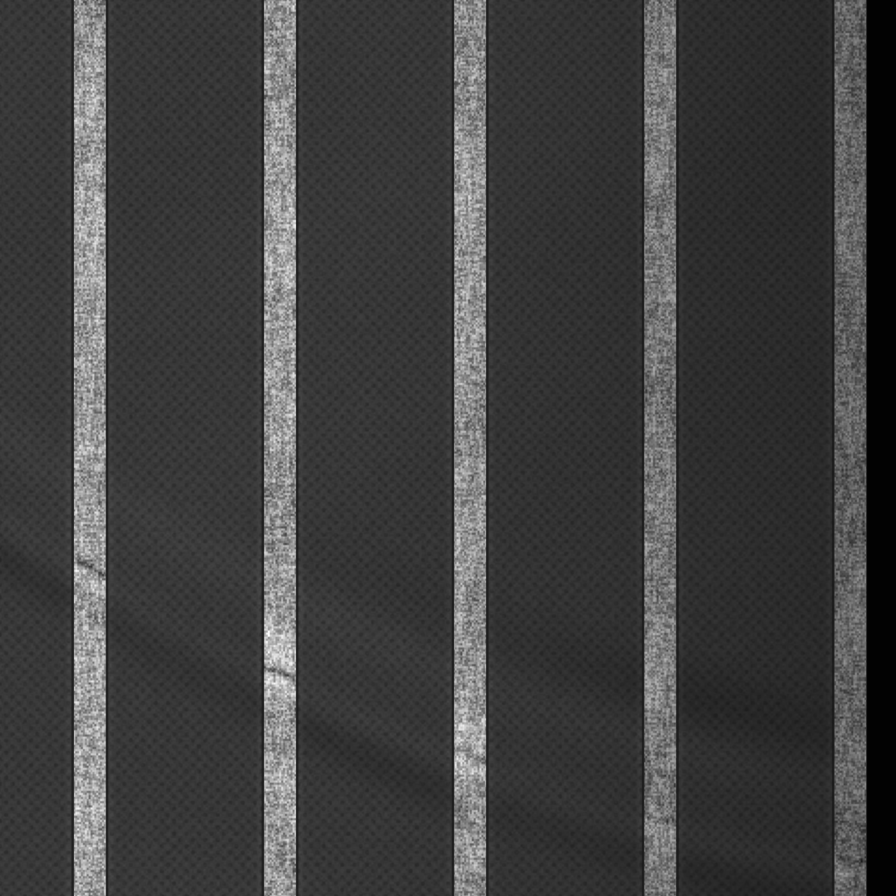
Give the GLSL for this texture, as a WebGL 1 fragment shader.

```glsl
precision highp float;
// Dark woven cloth with five pale vertical bands and a black margin at the right.
// Bands repeat by rounding x to a pitch; the weave is a product of cosines, the
// band threads are stretched value noise, and soft folds follow one curved crease.
uniform vec2 u_resolution;

const float TAU = 6.2831853;
const float BAND_FIRST = 0.1003;   // centre of the leftmost band
const float BAND_PITCH = 0.2122;
const float BAND_LAST = 4.0;       // index of the rightmost band
const float BAND_HALF = 0.0183;
const float SEAM_WIDTH = 0.0014;
const float MARGIN_X = 0.9675;     // black begins here
const float WEAVE_COUNT = 72.0;    // weave cells across the canvas
const float WEAVE_DEPTH = 0.034;
const float CLOTH_GREY = 0.212;
const float BAND_GREY = 0.605;
const float SEAM_GREY = 0.09;
const float MARGIN_GREY = 0.008;
const float GRAIN_DEPTH = 0.62;

float hash(vec2 p) {
  vec3 q = fract(vec3(p.xyx) * 0.1031);
  q += dot(q, q.yzx + 33.33);
  return fract((q.x + q.y) * q.z);
}

float valueNoise(vec2 p) {
  vec2 i = floor(p), f = fract(p);
  f = f * f * (3.0 - 2.0 * f);
  return mix(mix(hash(i), hash(i + vec2(1.0, 0.0)), f.x),
             mix(hash(i + vec2(0.0, 1.0)), hash(i + vec2(1.0, 1.0)), f.x), f.y);
}

float bump(float d, float width) {
  return exp(-d * d / (width * width));
}

// Signed height above the crease that sweeps down to the right
float creaseHeight(vec2 p) {
  return p.y - (0.425 - 0.66 * p.x + 0.26 * p.x * p.x);
}

// Broad, faint light and shadow around the crease
float foldShade(vec2 p, float h) {
  float shade = 0.10 * bump(h - 0.095, 0.035) - 0.15 * bump(h + 0.045, 0.026);
  shade += 0.07 * bump(h + 0.005, 0.018);
  shade -= 0.16 * bump(h - 0.15, 0.04) * smoothstep(0.2, 0.85, p.x);
  return shade * (0.8 + 0.2 * sin(17.0 * p.x + 5.0 * p.y));
}

// Staggered dark pits with small lit threads between them
float clothTone(vec2 p) {
  vec2 c = cos(TAU * WEAVE_COUNT * p);
  float lattice = c.x * c.y;
  float pits = smoothstep(0.05, 0.95, lattice);
  float threads = smoothstep(0.1, 0.9, -lattice);
  float fiber = valueNoise(p * vec2(390.0, 410.0)) - 0.5;
  float patchiness = sin(9.0 * p.x + 4.0 * sin(5.0 * p.y)) * sin(7.0 * p.y + 2.0);
  return CLOTH_GREY + WEAVE_DEPTH * (0.4 * threads - pits + 0.16)
       + 0.035 * fiber + 0.006 * patchiness;
}

// Bright threads: fine specks, upright streaks and faint cross threads
float bandTone(vec2 p, float h, float index) {
  vec2 q = p + vec2(0.0, 0.37 * index);
  float specks = valueNoise(q * vec2(470.0, 430.0)) - 0.5;
  float streaks = valueNoise(q * vec2(330.0, 42.0)) - 0.5;
  float crossThreads = valueNoise(q * vec2(70.0, 380.0)) - 0.5;
  float blotches = valueNoise(q * vec2(45.0, 24.0)) - 0.5;
  float grain = specks + 0.45 * streaks + 0.40 * crossThreads + 0.25 * blotches;
  float wear = 1.0 + 0.04 * sin(11.0 * q.y + 2.0 * index) + 0.03 * sin(29.0 * q.y);

  // Crinkles at the crease: a bright lip, a dark line and a glow, strongest on band 1
  float strength = 0.5 + 0.5 * bump(index - 1.0, 1.3);
  float ragged = h + 0.008 * (valueNoise(q * vec2(60.0, 30.0)) - 0.5);
  float crinkle = 0.30 * bump(ragged + 0.009, 0.010) - 0.42 * bump(ragged - 0.005, 0.004);
  crinkle += 0.20 * bump(ragged - 0.035, 0.024) * (1.0 - smoothstep(1.5, 2.8, index));
  crinkle -= 0.24 * bump(ragged - 0.045, 0.035) * smoothstep(2.0, 3.0, index);
  return BAND_GREY * (wear + GRAIN_DEPTH * grain + strength * crinkle);
}

void main() {
  vec2 p = gl_FragCoord.xy / u_resolution;
  float aa = 0.75 / u_resolution.x;
  float h = creaseHeight(p);

  // Nearest band and distance to its edge
  float index = clamp(floor((p.x - BAND_FIRST) / BAND_PITCH + 0.5), 0.0, BAND_LAST);
  float offset = p.x - BAND_FIRST - index * BAND_PITCH;
  float edge = abs(offset) - BAND_HALF;
  float inBand = 1.0 - smoothstep(-aa, aa, edge);
  float seam = 1.0 - smoothstep(SEAM_WIDTH - aa, SEAM_WIDTH + aa, abs(edge - 0.0008));

  // Light falls away to the right, more strongly on the bands
  float falloff = smoothstep(0.35, 1.05, p.x);
  float cloth = clothTone(p) * (1.0 - 0.27 * falloff) * (1.0 + foldShade(p, h));
  cloth *= 1.0 + 0.12 * bump(edge - 0.005, 0.003);
  float band = bandTone(p, h, index) * (1.0 - 0.40 * falloff);

  float grey = mix(cloth, band, inBand);
  grey = mix(grey, SEAM_GREY, 0.75 * seam);
  grey = mix(grey, MARGIN_GREY, smoothstep(-aa, aa, p.x - MARGIN_X));
  gl_FragColor = vec4(vec3(clamp(grey, 0.0, 1.0)), 1.0);
}
```
